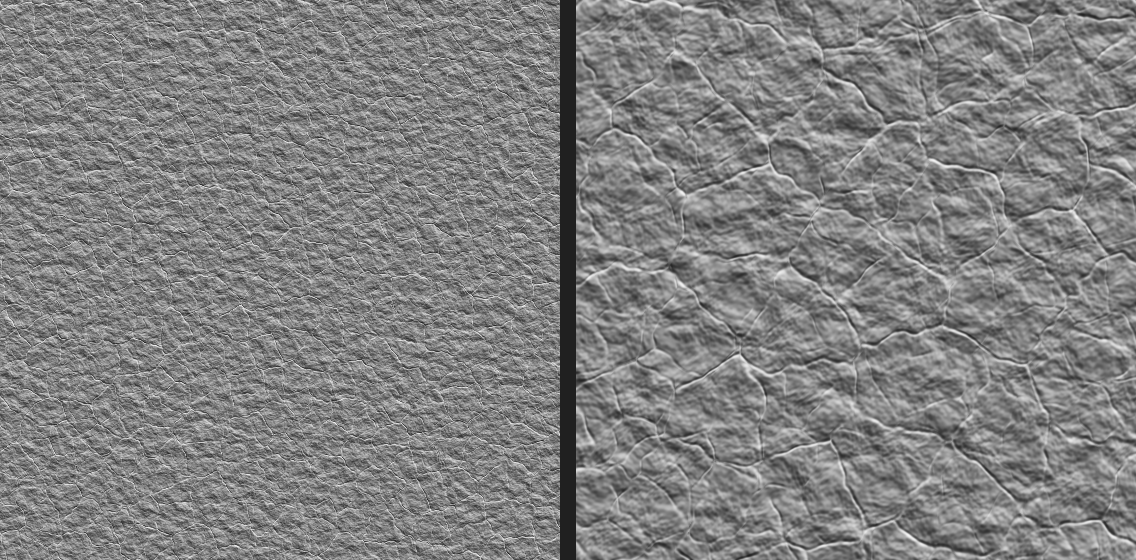
Left: the whole. Right: its middle third, enlarged.
Give the GLSL for this texture, as a WebGL 2 fragment shader.

```glsl
#version 300 es
precision highp float;
// Grey crumpled relief with a net of fine creases, lit from above.
// A height field of layered gradient noise is cut by warped cell borders;
// its slope along the light direction gives the brightness.

#define GRAIN_SCALE 45.0
#define GRAIN_STRETCH vec2(0.96, 1.04)
#define GRAIN_GAIN 0.54
#define CREASE_SCALE 20.0
#define FINE_CREASE_SCALE 31.0
#define CREASE_WIDTH 0.00115
#define CREASE_DEPTH 0.0064
#define CREASE_GLINT 0.09
#define LIGHT_DIR vec2(0.30, 0.95)
#define SLOPE_STEP 0.0008
#define CONTRAST 0.081
#define BASE_GREY 0.499

uniform vec2 u_resolution;
out vec4 fragColor;

// Integer hash: two independent values in 0..1 for each lattice cell.
vec2 hash2(vec2 cell) {
    uvec2 q = uvec2(ivec2(cell)) * uvec2(1597u, 3571u);
    uint n = (q.x ^ (q.y << 7)) + q.y * 2633u;
    n = (n ^ (n >> 15)) * 73939133u;
    n = (n ^ (n >> 13)) * 19349663u;
    n ^= n >> 16;
    return vec2(n & 65535u, n >> 16) / 65535.0;
}

float cornerSlope(vec2 cell, vec2 offset) {
    float angle = 6.28319 * hash2(cell).x;
    return dot(vec2(cos(angle), sin(angle)), offset);
}

float gradientNoise(vec2 p) {
    vec2 i = floor(p);
    vec2 f = p - i;
    vec2 u = f * f * f * (f * (f * 6.0 - 15.0) + 10.0);
    vec2 e = vec2(1.0, 0.0);
    float low = mix(cornerSlope(i, f), cornerSlope(i + e, f - e), u.x);
    float high = mix(cornerSlope(i + e.yx, f - e.yx), cornerSlope(i + 1.0, f - 1.0), u.x);
    return mix(low, high, u.y);
}

vec2 noisePair(vec2 p) {
    return vec2(gradientNoise(p + 17.3), gradientNoise(p + 71.9));
}

// Grain: each octave doubles in frequency and slightly gains in slope.
float grainHeight(vec2 p) {
    vec2 q = p * GRAIN_STRETCH * GRAIN_SCALE;
    q += 0.2 * noisePair(q * 0.8);
    float height = 0.0;
    float amplitude = 1.0 / GRAIN_SCALE;
    mat2 turn = mat2(0.8, 0.6, -0.6, 0.8);
    for (int octave = 0; octave < 4; octave++) {
        height += amplitude * gradientNoise(q);
        q = turn * q * 2.0 + 13.7;
        amplitude *= GRAIN_GAIN;
    }
    return height;
}

// Distance to the border between the two nearest scattered seeds.
float borderDistance(vec2 p, float scale) {
    vec2 q = p * scale;
    vec2 home = floor(q);
    float nearest = 9.0;
    float second = 9.0;
    for (int y = -1; y <= 1; y++) {
        for (int x = -1; x <= 1; x++) {
            vec2 cell = home + vec2(x, y);
            float d = length(cell + hash2(cell + 37.0) - q);
            second = min(second, max(nearest, d));
            nearest = min(nearest, d);
        }
    }
    return 0.5 * (second - nearest) / scale;
}

float groove(float d, float width) {
    return exp(-d * d / (width * width));
}

// Two nets of wandering creases, 0..1 deep, that fade in and out.
float crease(vec2 p) {
    vec2 warped = p + 0.010 * noisePair(p * 32.0) + 0.004 * noisePair(p * 95.0);
    float fade = smoothstep(-0.45, 0.35, gradientNoise(p * 12.0 + 5.0));
    float main = groove(borderDistance(warped, CREASE_SCALE), CREASE_WIDTH);
    float fine = groove(borderDistance(warped + 3.1, FINE_CREASE_SCALE), CREASE_WIDTH * 0.9);
    return max(main * mix(0.65, 1.0, fade), fine * mix(0.6, 0.25, fade));
}

float surfaceHeight(vec2 p) {
    return grainHeight(p) - CREASE_DEPTH * crease(p);
}

void main() {
    vec2 p = gl_FragCoord.xy / u_resolution.y;

    // Faces that fall toward the light are bright, the others dark.
    vec2 reach = normalize(LIGHT_DIR) * SLOPE_STEP;
    float slope = (surfaceHeight(p - reach) - surfaceHeight(p + reach)) / (2.0 * SLOPE_STEP);

    // Soft limit keeps the deepest shadows and highlights grey.
    float shade = BASE_GREY + 0.45 * tanh(CONTRAST * slope / 0.45);

    // The lower lip of each crease catches a thin glint.
    shade += CREASE_GLINT * crease(p + 0.5 * reach);
    fragColor = vec4(vec3(shade), 1.0);
}
```
